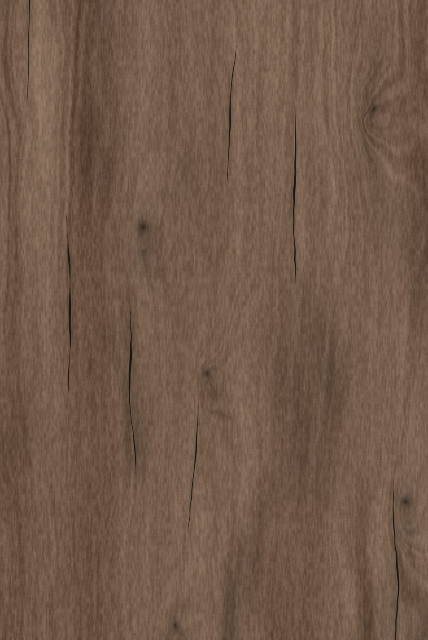
Write a Shadertoy shader that draws this texture.

```glsl
const vec3 WOOD = vec3(0.446, 0.345, 0.278);
const vec3 TONE_STEP = vec3(0.050, 0.049, 0.046);
const vec3 STAIN = vec3(0.29, 0.23, 0.175);
const vec3 KNOT = vec3(0.19, 0.15, 0.12);
const vec3 CRACK = vec3(0.09, 0.075, 0.06);

const int KNOT_COUNT = 5;
const int CRACK_COUNT = 7;
const float CRACK_HALF_WIDTH = 0.0018;
const float WARP = 0.24;
const float RING_DENSITY = 70.0;
const float BOARD_GAIN = 2.9;
const float RING_GAIN = 2.0;
const float FIBRE_GAIN = 1.2;
const float PORE_GAIN = 1.7;
const float TONE_BIAS = 0.3;

float hash(vec2 p) {
    vec3 q = fract(p.xyx * vec3(0.1031, 0.1030, 0.0973));
    q += dot(q, q.yzx + 33.33);
    return fract((q.x + q.y) * q.z);
}

float noise(vec2 p) {
    vec2 i = floor(p), f = fract(p);
    f = f * f * (3.0 - 2.0 * f);
    return mix(mix(hash(i), hash(i + vec2(1, 0)), f.x),
               mix(hash(i + vec2(0, 1)), hash(i + vec2(1, 1)), f.x), f.y);
}

float fbm(vec2 p) {
    float sum = 0.0, gain = 0.55;
    for (int i = 0; i < 3; i++) {
        sum += gain * noise(p);
        p = p * 2.03 + 17.3;
        gain *= 0.5;
    }
    return sum;
}

// x: ring displacement, y: soft shadow, z: dark core
vec3 knots(vec2 p, float height) {
    vec3 sum = vec3(0.0);
    for (int i = 0; i < KNOT_COUNT; i++) {
        float k = float(i);
        vec2 centre = fract(vec2(0.33, 0.64) + k * vec2(0.54, 0.193)) * vec2(1.0, height);
        float size = mix(0.6, 1.1, hash(vec2(k, 4.0)));
        vec2 d = (p - centre) / size;
        d += 0.025 * (vec2(noise(p * 28.0), noise(p * 22.0 + 9.0)) - 0.5);
        sum.x += 0.17 * exp(-length((d + vec2(0.0, 0.04)) / vec2(0.06, 0.13)));
        sum.y += exp(-length((d + vec2(-0.01, 0.06)) / vec2(0.04, 0.11)));
        sum.z += exp(-1.4 * length(d / vec2(0.013, 0.017)));
    }
    return sum;
}

// x: crack opening, y: shaded rim
vec2 cracks(vec2 p, float height, float pixel) {
    vec2 mask = vec2(0.0);
    for (int i = 0; i < CRACK_COUNT; i++) {
        float k = float(i);
        vec2 centre = fract(vec2(0.16, 0.53) + k * vec2(0.382, 0.29)) * vec2(1.0, height);
        float halfLength = mix(0.13, 0.24, hash(vec2(k, 11.0)));
        float along = (p.y - centre.y) / halfLength;
        float taper = max(1.0 - along * along, 0.0);
        float path = centre.x + (hash(vec2(k, 7.0)) - 0.5) * 0.03 * along;
        path += 0.012 * (noise(vec2(p.y * 7.0, k * 5.0)) - 0.5);
        path += 0.002 * (noise(vec2(p.y * 45.0, k * 5.0)) - 0.5);
        float width = CRACK_HALF_WIDTH * taper * mix(0.1, 1.5, noise(vec2(p.y * 18.0, k)));
        float d = abs(p.x - path);
        float open = 1.0 - smoothstep(width - 0.5 * pixel, width + 0.6 * pixel, d);
        mask.x = max(mask.x, open * smoothstep(0.0, 0.3, taper));
        mask.y = max(mask.y, exp(-d / 0.007) * taper);
    }
    return mask;
}

void mainImage(out vec4 fragColor, in vec2 fragCoord) {
    vec2 p = fragCoord / iResolution.x;
    float height = iResolution.y / iResolution.x;
    vec3 knot = knots(p, height);
    vec2 crack = cracks(p, height, 1.0 / iResolution.x);

    // Growth rings follow the contours of a warped field
    float field = p.x + WARP * (fbm(p * vec2(4.5, 1.5) + 3.7) - 0.5) + knot.x;
    field += 0.005 * (noise(p * vec2(20.0, 28.0)) - 0.5);
    float rings = 0.6 * noise(vec2(field * RING_DENSITY, p.y * 0.8))
                + 0.4 * noise(vec2(field * RING_DENSITY * 2.1, p.y * 1.5 + 8.0));
    float figure = mix(0.55, 1.25, smoothstep(0.35, 0.65, noise(p * vec2(6.0, 1.6) + 5.0)));
    figure += 0.6 * min(knot.y, 1.0);

    // Broad bands, fibres and short pores
    float sway = mix(p.x + 0.02 * noise(p * vec2(5.0, 3.0)), field, 0.25);
    float boards = fbm(vec2(sway * 9.0 + 2.0, p.y * 0.8));
    float fibres = noise(vec2(sway * 95.0, p.y * 4.0))
                 + noise(vec2(sway * 210.0, p.y * 11.0));
    float pores = noise(vec2(p.x * 330.0, p.y * 75.0));
    float flecks = noise(p * vec2(250.0, 270.0));

    float tone = BOARD_GAIN * (boards - 0.48) + RING_GAIN * figure * (rings - 0.5)
               + FIBRE_GAIN * 0.5 * (fibres - 1.0) + PORE_GAIN * (pores - 0.5)
               + 0.7 * (flecks - 0.5) + TONE_BIAS;
    vec3 colour = WOOD + TONE_STEP * tone;

    // Smoky stains, knots and cracks
    float stain = smoothstep(0.48, 0.78, fbm(vec2(sway * 9.0, p.y * 2.0) + 31.0));
    float shade = clamp(0.5 * stain * mix(0.6, 1.3, 1.0 - rings) + 0.5 * knot.y, 0.0, 0.65);
    colour = mix(colour, STAIN + 0.7 * TONE_STEP * tone, shade);
    colour = mix(colour, KNOT, clamp(knot.z, 0.0, 0.85));
    colour = mix(colour, STAIN, 0.35 * crack.y);
    colour = mix(colour, CRACK, 0.92 * crack.x);
    fragColor = vec4(colour, 1.0);
}
```
